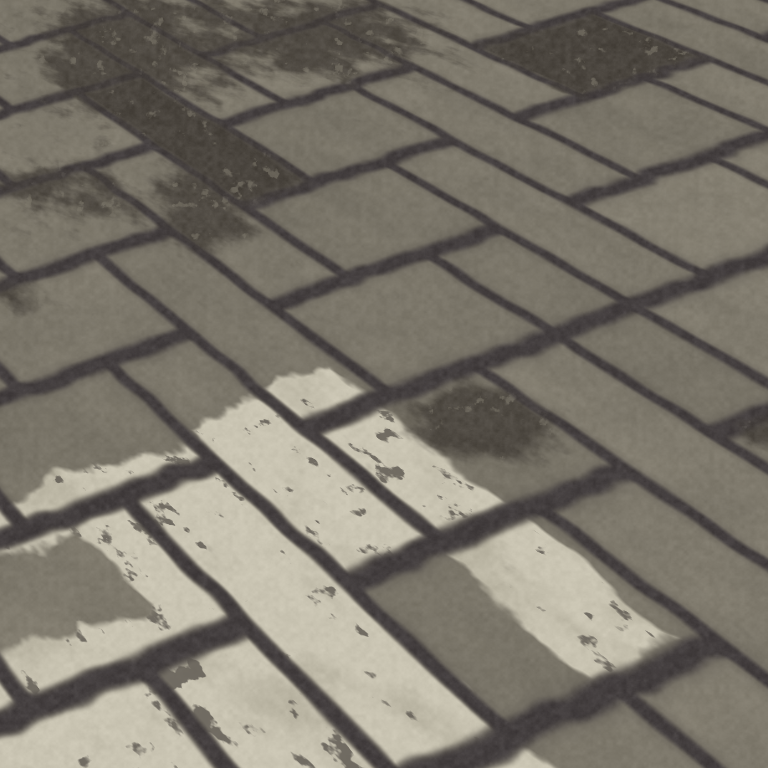
Give the GLSL for this texture, as a WebGL 2 fragment shader.

```glsl
#version 300 es
precision highp float;
// Weathered herringbone paving in perspective, with a worn white road marking and dark soil.
uniform vec2 u_resolution;
out vec4 outColor;

const vec3 STONE = vec3(0.49, 0.47, 0.42);
const vec3 STONE_DARK = vec3(0.38, 0.36, 0.33);
const vec3 SOIL = vec3(0.28, 0.26, 0.235);
const vec3 JOINT = vec3(0.25, 0.23, 0.235);
const vec3 PAINT = vec3(0.79, 0.77, 0.70);
const vec3 PAINT_DULL = vec3(0.66, 0.64, 0.57);

// Ground to canvas: columns are the two paving axes and the origin.
const mat3 GROUND = mat3(0.0775, -0.0210, 0.0108,
                         0.0790, 0.0509, -0.0637,
                         0.2482, 0.1398, 0.8616);

float hash(vec2 p) {
  return fract(sin(dot(p, vec2(127.1, 311.7))) * 43758.5453);
}

float noise(vec2 p) {
  vec2 i = floor(p), f = fract(p);
  f = f * f * (3.0 - 2.0 * f);
  return mix(mix(hash(i), hash(i + vec2(1, 0)), f.x),
             mix(hash(i + vec2(0, 1)), hash(i + vec2(1, 1)), f.x), f.y);
}

float fbm(vec2 p) {
  float sum = 0.0, amp = 0.5;
  for (int i = 0; i < 4; i++) {
    sum += amp * noise(p);
    p = p * 2.03 + 17.3;
    amp *= 0.5;
  }
  return sum / 0.9375;
}

// Signed distance to the box between two corners.
float box(vec2 p, vec2 lo, vec2 hi) {
  vec2 q = abs(p - 0.5 * (lo + hi)) - 0.5 * (hi - lo);
  return length(max(q, 0.0)) + min(max(q.x, q.y), 0.0);
}

float inside(float d, float soft) {
  return 1.0 - smoothstep(-soft, soft, d);
}

float blob(vec2 p, vec2 center, vec2 radius) {
  vec2 q = (p - center) / radius;
  return exp(-dot(q, q));
}

// Herringbone brick holding a ground point: start corner in xy, size in zw.
vec4 brickAt(vec2 g) {
  vec2 cell = floor(g);
  float phase = mod(cell.x + cell.y, 4.0);
  if (phase < 2.0) return vec4(cell - vec2(phase, 0), 2, 1);
  vec2 start = cell - vec2(0, phase - 2.0);
  bool halved = start == vec2(0, 2);
  return halved ? vec4(cell, 1, 1) : vec4(start, 1, 2);
}

// Signed distance to the area still covered with paint.
float paintArea(vec2 g) {
  float d = box(g, vec2(-14.0, 2.65), vec2(-2.2, 4.93));
  d = min(d, box(g, vec2(-14.0, 4.0), vec2(-4.0, 9.0)));
  d = max(d, -box(g, vec2(-4.0, 4.0), vec2(-3.1, 5.1)));
  d = max(d, -box(g, vec2(-7.4, 3.1), vec2(-5.6, 3.7)));
  return max(d, -box(g, vec2(-12.0, 2.0), vec2(-4.0, 2.75)));
}

// Dirt strength: whole sunken bricks plus ragged stains.
float dirtAmount(vec2 p, vec2 g) {
  float sunken = min(box(g, vec2(-1, -1), vec2(0, 1)), box(g, vec2(4, 0), vec2(6, 1)));
  float stain = blob(p, vec2(0.16, 0.93), vec2(0.12, 0.09));
  stain += blob(p, vec2(0.42, 0.95), vec2(0.13, 0.06));
  stain += 0.9 * blob(p, vec2(0.27, 0.72), vec2(0.06, 0.06));
  stain += 0.7 * blob(p, vec2(0.08, 0.75), vec2(0.13, 0.05));
  stain += 0.6 * blob(p, vec2(0.04, 0.61), vec2(0.07, 0.03));
  stain += blob(p, vec2(0.62, 0.45), vec2(0.10, 0.045));
  stain += blob(p, vec2(1.0, 0.44), vec2(0.04, 0.03));
  float ragged = smoothstep(0.5, 0.85, stain * 0.7 + 0.65 * fbm(g * 4.0 + 3.0));
  return max(0.95 * inside(sunken + 0.2 * (fbm(g * 5.0) - 0.5), 0.08), 0.85 * ragged);
}

void main() {
  vec2 p = gl_FragCoord.xy / u_resolution;
  vec3 q = inverse(GROUND) * vec3(p.x, 1.0 - p.y, 1.0);
  vec2 g = q.xy / q.z;
  float soft = 0.025 + 0.5 * length(fwidth(g));

  // Brick outline with slightly crumbled edges
  vec2 wobble = vec2(noise(g * 5.0), noise(g * 5.0 + 40.0)) - 0.5;
  vec4 brick = brickAt(g);
  float edge = box(g + 0.05 * wobble, brick.xy + 0.1, brick.xy + brick.zw - 0.1) - 0.035;
  float grain = fbm(p * 150.0), cloud = fbm(g * 2.5);

  // Stone, with its own tone on each brick
  vec3 color = STONE * (0.96 + 0.08 * hash(brick.xy) + 0.12 * (cloud - 0.5));
  color += 0.06 * (grain - 0.5);
  color = mix(color, STONE_DARK, 0.45 * smoothstep(-0.1, 0.02, edge));

  // Paint with ragged rim, dull patches and dark chips
  float rim = paintArea(g) + 0.3 * (fbm(g * 3.0 + 9.0) - 0.5);
  float worn = inside(box(g, vec2(-6, 4), vec2(-5, 6)), 0.1)
             + 0.7 * inside(box(g, vec2(-3, 3), vec2(-2, 4)), 0.1);
  float chips = smoothstep(0.70, 0.80, fbm(g * 8.0 + 5.0) + 0.10 * worn);
  vec3 paint = mix(PAINT, PAINT_DULL, 0.5 * smoothstep(0.5, 0.8, cloud));
  paint = mix(paint + 0.06 * (grain - 0.5), STONE_DARK, 0.85 * chips);
  color = mix(color, paint, inside(rim, soft) * inside(edge + 0.015, soft));

  // Joints, then soil with pale grit
  float jointMask = smoothstep(-soft, soft, edge);
  color = mix(color, JOINT + 0.10 * (grain - 0.5), 0.92 * jointMask);
  float grit = smoothstep(0.66, 0.80, fbm(p * 75.0 + 2.0));
  vec3 soil = mix(SOIL + 0.10 * (grain - 0.5), STONE, 0.6 * grit);
  color = mix(color, soil, dirtAmount(p, g) * (1.0 - 0.5 * jointMask));

  outColor = vec4(color, 1.0);
}
```
